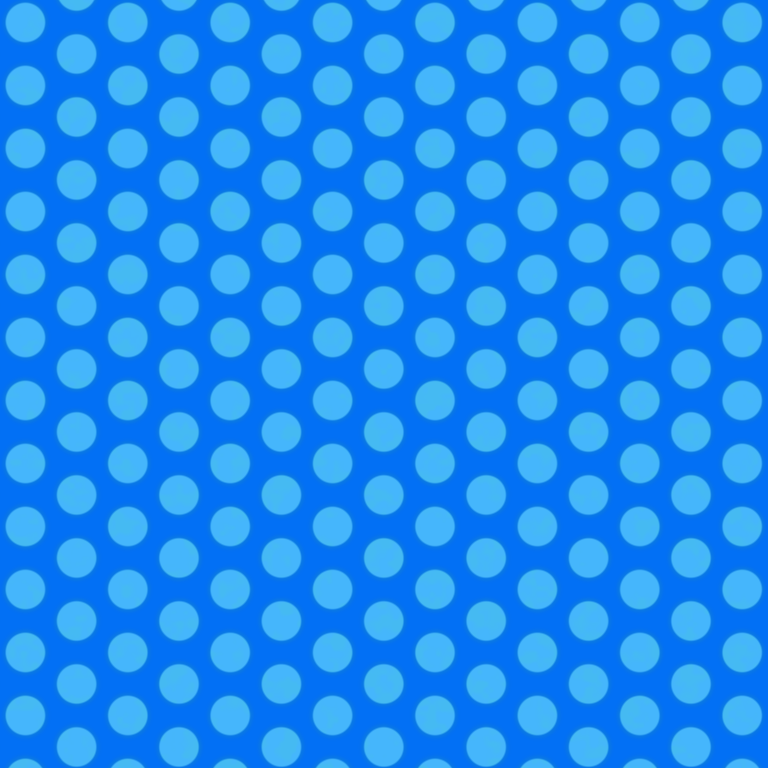
Give the GLSL for this pattern, as a WebGL 2 fragment shader.

```glsl
#version 300 es
precision highp float;
// Staggered polka dots: light blue discs on a saturated blue ground.
// Two offset rectangular lattices give the distance to the nearest disc;
// a faint dark halo and soft noise add slight compression-like wear.

uniform vec2 u_resolution;
out vec4 outColor;

const vec2  PITCH       = vec2(0.13333, 0.08203);  // spacing within one lattice
const vec2  FIRST_DOT   = vec2(0.0331, 0.0684);    // centre of a lattice dot
const float DOT_RADIUS  = 0.0257;
const float EDGE_SOFT   = 0.0016;                  // half width of the soft rim
const float HALO_WIDTH  = 0.0065;
const float GRAIN_CELLS = 128.0;                   // noise cells across
const float BLOCK_CELLS = 48.0;                    // coarse wear cells across

const vec3 GROUND      = vec3(0.008, 0.440, 0.960);
const vec3 GROUND_DULL = vec3(0.020, 0.440, 0.930);
const vec3 HALO        = vec3(0.040, 0.480, 0.890);
const vec3 DOT         = vec3(0.270, 0.712, 0.988);
const vec3 DOT_DULL    = vec3(0.270, 0.730, 0.950);

float hash(vec2 p) {
    return fract(sin(dot(p, vec2(127.1, 311.7))) * 43758.5453);
}

float valueNoise(vec2 p) {
    vec2 cell = floor(p);
    vec2 f = fract(p);
    f = f * f * (3.0 - 2.0 * f);
    float low  = mix(hash(cell), hash(cell + vec2(1.0, 0.0)), f.x);
    float high = mix(hash(cell + vec2(0.0, 1.0)), hash(cell + 1.0), f.x);
    return mix(low, high, f.y);
}

// Distance to the nearest centre of a rectangular lattice.
float latticeDistance(vec2 p) {
    return length((fract(p / PITCH + 0.5) - 0.5) * PITCH);
}

// Signed distance to the nearest disc of the staggered pair of lattices.
float dotDistance(vec2 p) {
    vec2 q = p - FIRST_DOT;
    return min(latticeDistance(q), latticeDistance(q - 0.5 * PITCH)) - DOT_RADIUS;
}

void main() {
    vec2 uv = gl_FragCoord.xy / u_resolution;
    float pixel = 1.0 / min(u_resolution.x, u_resolution.y);
    float d = dotDistance(uv);

    float grain = valueNoise(uv * GRAIN_CELLS);
    float wear = 0.6 * valueNoise(uv * BLOCK_CELLS + 17.0) + 0.4 * grain;

    // Ground dulls near each disc and darkens most along its rim.
    float nearDot = 1.0 - smoothstep(0.3 * HALO_WIDTH, 1.5 * HALO_WIDTH, d);
    float rim = 1.0 - smoothstep(0.0, HALO_WIDTH, d);
    vec3 ground = mix(GROUND, GROUND_DULL, nearDot * (0.55 + 0.45 * wear));
    ground = mix(ground, HALO, rim * (0.65 + 0.35 * grain));

    // Discs carry a faint mottling between two close blues.
    vec3 disc = mix(DOT, DOT_DULL, smoothstep(0.4, 0.75, wear));

    float soft = max(EDGE_SOFT, 0.75 * pixel);
    float cover = 1.0 - smoothstep(-soft, soft, d);
    outColor = vec4(mix(ground, disc, cover), 1.0);
}
```
